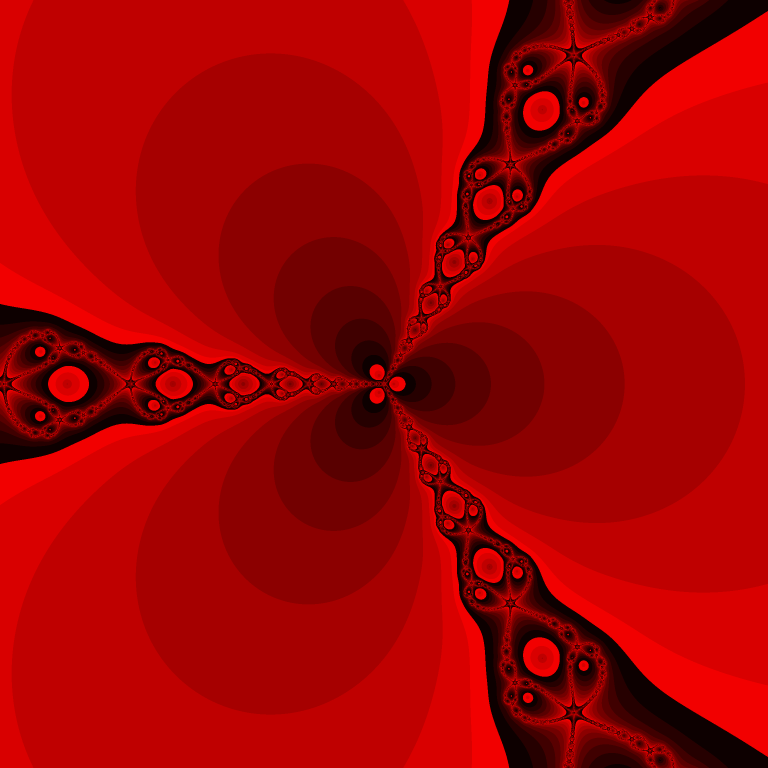
This background is drawn by a Shadertoy shader. Its source:

```glsl
const float HALF_WIDTH = 39.55;   // plane units from centre to canvas edge
const float TOLERANCE = 0.00164;  // residual at which a root counts as found
const int MAX_STEPS = 64;
const int AA_GRID = 3;

vec2 complexSquare(vec2 z) {
    return vec2(z.x * z.x - z.y * z.y, 2.0 * z.x * z.y);
}

vec2 complexMul(vec2 a, vec2 b) {
    return vec2(a.x * b.x - a.y * b.y, a.x * b.y + a.y * b.x);
}

vec2 complexInverse(vec2 z) {
    return vec2(z.x, -z.y) / max(dot(z, z), 1e-12);
}

// Newton step for z^3 = 1
vec2 newtonStep(vec2 z) {
    return (2.0 * z + complexInverse(complexSquare(z))) / 3.0;
}

// Number of steps needed to reach any of the three roots
float stepsToRoot(vec2 z, float tolerance) {
    for (int i = 0; i < MAX_STEPS; i++) {
        vec2 residual = complexMul(complexSquare(z), z) - vec2(1.0, 0.0);
        if (dot(residual, residual) < tolerance * tolerance) return float(i);
        z = newtonStep(z);
    }
    return float(MAX_STEPS);
}

// Ten red levels, repeating from dark to bright
vec3 bandColor(float steps, float levels, float offset) {
    float level = mod(steps + offset, levels);
    return vec3((level + 0.5) / levels, 0.0, 0.0);
}

vec2 canvasToPlane(vec2 coord, vec2 size, float halfWidth) {
    return (2.0 * coord - size) / min(size.x, size.y) * halfWidth;
}

void mainImage(out vec4 fragColor, in vec2 fragCoord) {
    vec3 total = vec3(0.0);

    // Average a small grid of samples to smooth the band edges
    for (int j = 0; j < AA_GRID; j++) {
        for (int i = 0; i < AA_GRID; i++) {
            vec2 jitter = (vec2(i, j) + 0.5) / float(AA_GRID) - 0.5;
            vec2 z = canvasToPlane(fragCoord + jitter, iResolution.xy, HALF_WIDTH);
            total += bandColor(stepsToRoot(z, TOLERANCE), 10.0, 5.0);
        }
    }

    fragColor = vec4(total / float(AA_GRID * AA_GRID), 1.0);
}
```
